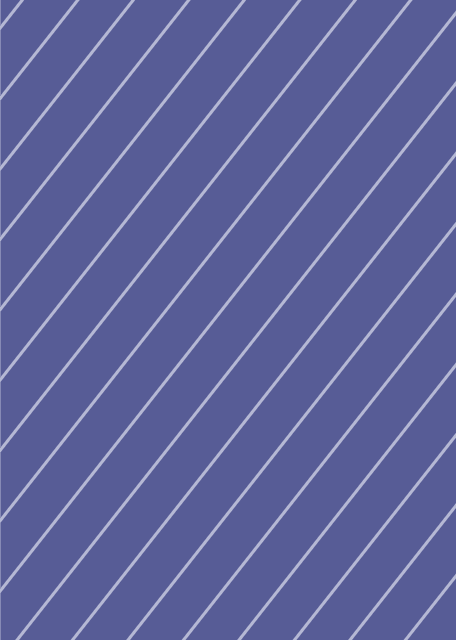
This pattern is drawn by a Shadertoy shader. Its source:

```glsl
// Thin pale diagonal pinstripes rising to the right on a flat slate-violet ground.

// Antialiased coverage of a band, from its signed distance
float coverage(float signedDistance, float pixel) {
    return clamp(0.5 - signedDistance / pixel, 0.0, 1.0);
}

// Distance to the nearest stripe centre, in canvas heights
float stripeDistance(vec2 p) {
    vec2 period = vec2(0.0867, 0.10996); // spacing along x and along y
    float phase = p.x / period.x - p.y / period.y - 0.308;
    float spacing = period.x * period.y / length(period);
    return abs(fract(phase + 0.5) - 0.5) * spacing;
}

void mainImage(out vec4 fragColor, in vec2 fragCoord) {
    vec2 p = fragCoord / iResolution.y;
    float pixel = 1.0 / iResolution.y;

    vec3 ground = vec3(0.34, 0.36, 0.59);
    vec3 stripeColor = vec3(0.71, 0.72, 0.83);

    // Diagonal stripes
    float stripe = coverage(stripeDistance(p) - 0.0024, pixel);

    // Faint pale hairline along the left edge
    float edge = 0.6 * coverage(p.x - 0.0013, pixel);

    fragColor = vec4(mix(ground, stripeColor, max(stripe, edge)), 1.0);
}
```
